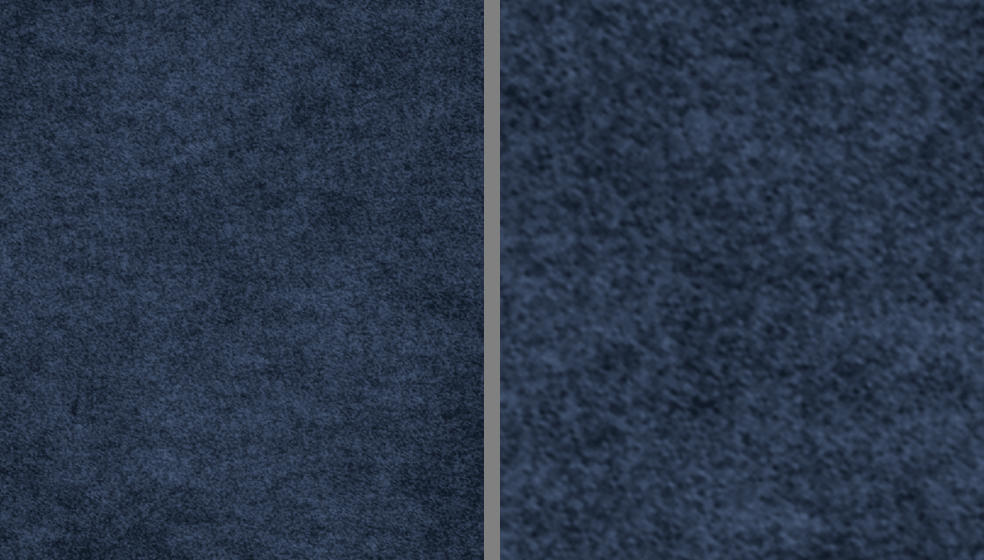
Left: the whole. Right: its middle third, enlarged.
Reproduce this texture procedurally as a WebGL 2 fragment shader.

```glsl
#version 300 es
precision highp float;

uniform vec2 u_resolution;
out vec4 fragColor;

float hash(vec2 p) {
    return fract(sin(dot(p, vec2(12.9898, 78.233))) * 43758.5453);
}

float noise(vec2 p) {
    vec2 i = floor(p), f = fract(p);
    f = f * f * (3.0 - 2.0 * f);
    return mix(mix(hash(i), hash(i + vec2(1, 0)), f.x),
               mix(hash(i + vec2(0, 1)), hash(i + vec2(1, 1)), f.x), f.y);
}

// Layered noise, centred on zero
float fbm(vec2 p) {
    float sum = 0.0, amplitude = 0.5;
    for (int i = 0; i < 4; i++) {
        sum += amplitude * (noise(p) - 0.5);
        p = mat2(1.6, 0.9, -0.9, 1.6) * p + 7.3;
        amplitude *= 0.6;
    }
    return sum;
}

// Sparse soft marks, one at most in each cell
float marks(vec2 p, vec2 cells, vec2 size, float chance) {
    vec2 q = p * cells, id = floor(q);
    vec2 centre = 0.35 + 0.3 * vec2(hash(id + 3.1), hash(id + 8.7));
    vec2 d = (fract(q) - centre) / cells;
    d += 0.006 * (vec2(noise(p * 70.0), noise(p * 70.0 + 31.0)) - 0.5);
    d /= size * (0.6 + 0.6 * hash(id + 5.9));
    return step(hash(id + 1.7), chance) * exp(-dot(d, d));
}

void main() {
    vec2 uv = gl_FragCoord.xy / u_resolution;
    vec2 p = gl_FragCoord.xy / u_resolution.y;

    // Worn patches, drawn out sideways
    float tone = 0.59;
    tone += 0.5 * fbm(p * vec2(3.0, 5.0) + 4.0);
    tone += 0.75 * fbm(p * vec2(22.0, 42.0) + 19.0);

    // Faint threads along both directions
    tone += 0.16 * (noise(p * vec2(9.0, 130.0)) - 0.5);
    tone += 0.14 * (noise(p * vec2(75.0, 6.0) + 40.0) - 0.5);

    // Fine nap with a slight diagonal lie
    vec2 twill = mat2(0.82, 0.57, -0.57, 0.82) * p;
    tone += 0.85 * (noise(twill * vec2(240.0, 370.0)) - 0.5);
    tone += 0.65 * (noise(p * vec2(230.0, 270.0) + 11.0) - 0.5);
    tone += 0.25 * (noise(p * 480.0 + 57.0) - 0.5);

    // Dark creases, dark nicks and pale slubs
    tone -= 0.26 * marks(p, vec2(7.0, 4.0), vec2(0.005, 0.045), 0.2);
    tone -= 0.32 * marks(p + 0.37, vec2(9.0, 15.0), vec2(0.012, 0.004), 0.18);
    tone += 0.22 * marks(p + 0.71, vec2(6.0, 13.0), vec2(0.028, 0.005), 0.2);

    // Darkened borders
    vec2 offset = uv - vec2(0.48, 0.56);
    tone -= 0.6 * dot(offset, offset);

    vec3 colour = mix(vec3(0.10, 0.14, 0.20), vec3(0.23, 0.29, 0.39), clamp(tone, -0.25, 1.4));
    fragColor = vec4(colour, 1.0);
}
```
